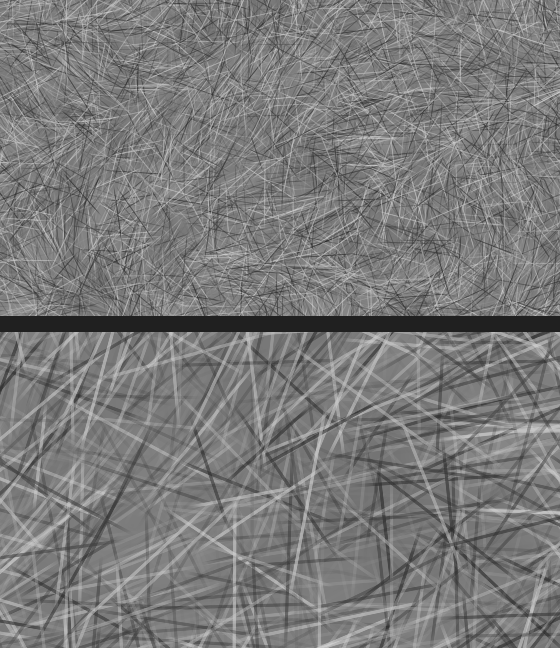
Top, the full canvas; bottom, a detail of the centre.
This texture is drawn by a Shadertoy shader. Its source:

```glsl
#define LAYERS 56
#define CELL 0.12          // grid pitch, also the longest half length
#define HALF_WIDTH 0.0017  // of a fibre, in canvas heights
#define OPACITY 0.60
#define TONE_RANGE 0.38    // fibre tones around the base grey
#define BASE_GREY 0.495
#define MOTTLE 0.13
#define SPREAD 1.75        // how far fibres stray from the flow

vec4 hash4(vec3 p) {
    vec4 q = fract(p.xyzx * vec4(0.1031, 0.1030, 0.0973, 0.1099));
    q += dot(q, q.wzxy + 33.33);
    return fract((q.xxyz + q.yzzw) * q.zywx);
}

float valueNoise(vec2 p, float seed) {
    vec2 i = floor(p), f = fract(p);
    f = f * f * (3.0 - 2.0 * f);
    float low = mix(hash4(vec3(i, seed)).x, hash4(vec3(i + vec2(1, 0), seed)).x, f.x);
    float high = mix(hash4(vec3(i + vec2(0, 1), seed)).x, hash4(vec3(i + 1.0, seed)).x, f.x);
    return mix(low, high, f.y);
}

// Slowly turning direction that gathers fibres into bundles and fans
float flowAngle(vec2 p) {
    return 0.6 + 1.7 * sin(3.7 * p.x + 1.9 * sin(4.3 * p.y + 0.8))
               + 1.3 * sin(5.9 * p.y - 2.6 * p.x + 2.1);
}

// Blends the fibre owned by one cell over the grey below it
float layFibre(float grey, vec2 p, vec2 cell, vec2 shift, float layer, float pixel) {
    vec4 place = hash4(vec3(cell + 40.0, layer));
    vec4 look = hash4(vec3(cell + 90.0, layer + 71.0));
    vec2 centre = (cell + place.xy) * CELL - shift;

    float stray = 2.0 * place.z - 1.0;
    float angle = flowAngle(centre) + SPREAD * stray * abs(stray);
    vec2 along = vec2(cos(angle), sin(angle));
    vec2 d = p - centre;
    float across = abs(dot(d, vec2(-along.y, along.x)));
    float reach = CELL * mix(0.5, 1.0, place.w);
    float travel = abs(dot(d, along)) / reach;

    float body = 1.0 - smoothstep(HALF_WIDTH - 0.5 * pixel, HALF_WIDTH + 0.5 * pixel, across);
    float ends = 1.0 - smoothstep(0.6, 1.0, travel);
    float strength = OPACITY * look.x * look.x;
    float tone = BASE_GREY + TONE_RANGE * (look.y < 0.5 ? -1.0 : 1.0) * mix(0.6, 1.0, look.z);
    return mix(grey, tone, strength * body * ends);
}

void mainImage(out vec4 fragColor, in vec2 fragCoord) {
    float pixel = 1.0 / iResolution.y;
    vec2 p = fragCoord * pixel;

    // Cloudy ground
    float cloud = 0.6 * valueNoise(p * 9.0, 3.0) + 0.4 * valueNoise(p * vec2(19.0, 26.0), 8.0);
    float grey = BASE_GREY + MOTTLE * (cloud - 0.5);

    // Stacked sheets of fibres, each on its own shifted grid
    for (int i = 0; i < LAYERS; i++) {
        float layer = float(i) + 1.0;
        vec2 shift = CELL * hash4(vec3(layer, 17.0, 5.0)).xy;
        vec2 home = floor((p + shift) / CELL);
        for (int y = -1; y <= 1; y++)
            for (int x = -1; x <= 1; x++)
                grey = layFibre(grey, p, home + vec2(x, y), shift, layer, pixel);
    }

    fragColor = vec4(vec3(grey), 1.0);
}
```
